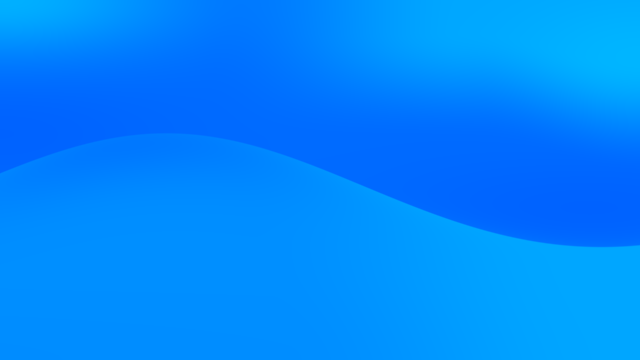
Give the GLSL for this background, as a Shadertoy shader.

```glsl
// Blue abstract backdrop: soft glows above a smooth wave with a shaded crest.

// Wave outline, in fractions of the canvas
const float PI = 3.14159265;
const float CREST_X = 0.26;
const float HALF_PERIOD = 0.68;
const float WAVE_LEVEL = 0.4717;
const float WAVE_HEIGHT = 0.158;
const float WAVE_SAG = 0.012;

// Hue is steered by the green channel between deep blue and cyan
const float SKY_TONE = 0.42;
const float LEFT_GLOW = 0.27;
const float RIGHT_GLOW = 0.23;
const float CORNER_GLOW = 0.06;
const float DEEP_SHADE = 0.035;
const float HAZE = 0.045;
const float WAVE_TONE = 0.56;
const float WAVE_BRIGHTENING = 0.09;
const float CREST_SHADE = 0.10;
const float RIM_LIGHT = 0.022;

// Soft elliptical spot, 1 at its centre
float spot(vec2 p, vec2 center, vec2 radius) {
    vec2 q = (p - center) / radius;
    return exp(-dot(q, q));
}

float waveEdge(float x) {
    float angle = PI * (x - CREST_X) / HALF_PERIOD;
    float s = sin(angle);
    return WAVE_LEVEL + WAVE_HEIGHT * cos(angle) - WAVE_SAG * s * s;
}

float skyTone(vec2 p, float above) {
    float tone = SKY_TONE;
    // Dark pools at the left side and in the right trough
    tone -= DEEP_SHADE * spot(p, vec2(0.0, 0.64), vec2(0.25, 0.18));
    tone -= DEEP_SHADE * spot(p, vec2(0.92, 0.42), vec2(0.30, 0.14));
    // Corner glow and broad light bank
    tone += LEFT_GLOW * spot(p, vec2(0.0, 1.0), vec2(0.28, 0.155));
    float bankY = 0.76 - 0.09 * smoothstep(0.75, 1.0, p.x);
    float bank = smoothstep(0.32, 0.72, p.x)
               * smoothstep(bankY - 0.15, bankY + 0.15, p.y);
    tone += RIGHT_GLOW * bank;
    tone += CORNER_GLOW * spot(p, vec2(1.0, 0.84), vec2(0.20, 0.17));
    // Thin haze resting on the descending wave
    tone += HAZE * exp(-max(above, 0.0) / 0.022) * smoothstep(0.55, 0.85, p.x);
    return tone;
}

float waveTone(vec2 p, float depth) {
    float slant = p.x + 0.2 * (p.y - 0.2);
    float tone = WAVE_TONE + WAVE_BRIGHTENING * smoothstep(0.42, 0.9, slant);
    tone -= 0.01 * (1.0 - smoothstep(0.0, 0.25, p.y)) * (1.0 - p.x);
    // Shadow below the crest, with a fine lit rim
    tone -= CREST_SHADE * spot(vec2(p.x, depth), vec2(0.20, 0.0), vec2(0.25, 0.13));
    tone += RIM_LIGHT * exp(-max(depth, 0.0) / 0.02)
          * (1.0 - smoothstep(0.6, 0.9, p.x));
    return tone;
}

void mainImage(out vec4 fragColor, in vec2 fragCoord) {
    vec2 p = fragCoord / iResolution.xy;
    float above = p.y - waveEdge(p.x);
    float pixel = 1.0 / iResolution.y;
    float sky = smoothstep(-pixel, pixel, above);
    float tone = mix(waveTone(p, -above), skyTone(p, above), sky);
    fragColor = vec4(0.0, tone, 1.0, 1.0);
}
```
